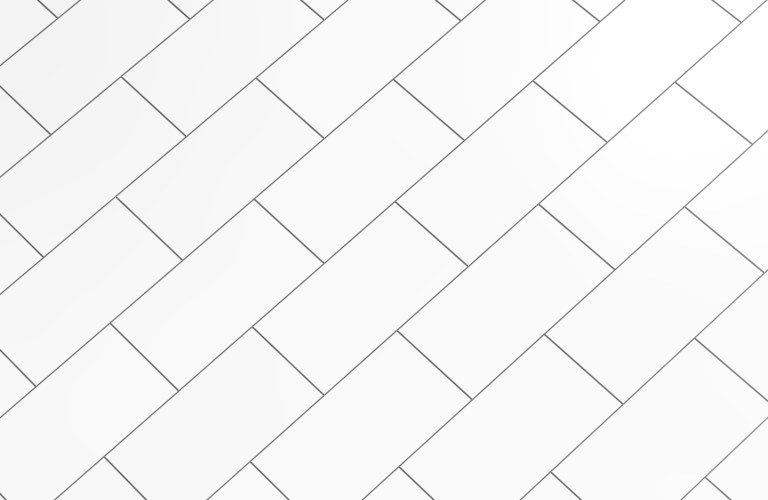
A WebGL 1 fragment shader for this texture:

```glsl
precision highp float;

uniform vec2 u_resolution;

vec2 hash2(vec2 cell) {
  vec2 h = vec2(dot(cell, vec2(127.1, 311.7)), dot(cell, vec2(269.5, 183.3)));
  return fract(sin(h) * 4375.85) * 2.0 - 1.0;
}

float gradientNoise(vec2 p) {
  vec2 i = floor(p);
  vec2 f = p - i;
  vec2 s = f * f * (3.0 - 2.0 * f);
  float low = mix(dot(hash2(i), f),
                  dot(hash2(i + vec2(1.0, 0.0)), f - vec2(1.0, 0.0)), s.x);
  float high = mix(dot(hash2(i + vec2(0.0, 1.0)), f - vec2(0.0, 1.0)),
                   dot(hash2(i + 1.0), f - 1.0), s.x);
  return mix(low, high, s.y);
}

float cross2(vec2 a, vec2 b) {
  return a.x * b.y - a.y * b.x;
}

float lineCover(float dist, float halfWidth, float pixel) {
  return 1.0 - smoothstep(halfWidth - 0.75 * pixel, halfWidth + 0.75 * pixel, dist);
}

void main() {
  float pixel = 1.0 / u_resolution.y;
  vec2 pos = (gl_FragCoord.xy - 0.5 * u_resolution) * pixel;

  // Perspective: solve for wall coordinates, in half tiles along and rows across
  vec2 d = pos - vec2(0.022, 0.097);
  vec2 tilt = vec2(0.0089, -0.0178);
  vec2 along = vec2(0.1403, 0.123) - tilt.x * d;
  vec2 across = vec2(0.144, -0.128) - tilt.y * d;
  float area = cross2(along, across);
  vec2 wall = vec2(cross2(d, across), cross2(along, d)) / area;
  float scale = abs(area) / (1.0 + dot(tilt, wall));

  // Running bond: each row shifts by half a tile
  float row = floor(wall.y);
  float shifted = wall.x + row;
  vec2 tile = vec2(floor(shifted * 0.5), row);
  float seamDist = abs(fract(wall.y + 0.5) - 0.5) * scale / length(along);
  float jointDist = abs(mod(shifted + 1.0, 2.0) - 1.0) * scale / length(across);

  // Glazed white, grayer at the left, with a glow at the upper right
  float shade = 0.978 + 0.008 * pos.x;
  shade -= 0.022 * smoothstep(0.8, 0.0, length(pos - vec2(-0.8, 0.5)));
  shade += 0.022 * smoothstep(0.55, 0.0, length(pos - vec2(0.6, 0.38)));
  shade += 0.002 * hash2(tile).x + 0.003 * gradientNoise(pos * 5.0);

  // Thin gray grout, uneven in strength and paler to the right
  float wear = 1.0 + 0.15 * gradientNoise(pos * 24.0) - 0.15 * smoothstep(0.2, 0.8, pos.x);
  float seam = lineCover(seamDist, 0.0013, pixel) * 0.55;
  float joint = lineCover(jointDist, 0.0016, pixel) * 0.58;
  shade = mix(shade, 0.02, max(seam, joint) * wear);

  gl_FragColor = vec4(vec3(clamp(shade, 0.0, 1.0)), 1.0);
}
```
